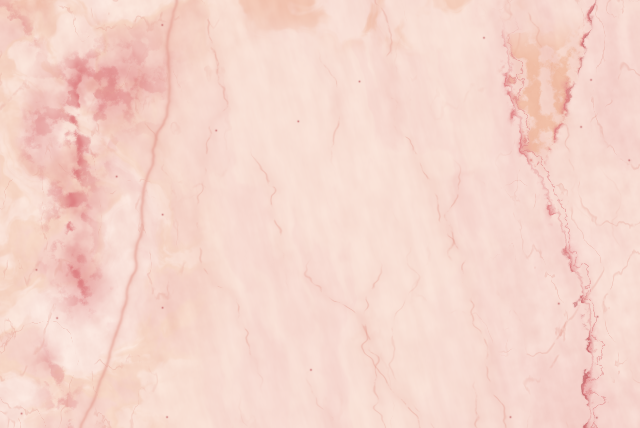
This texture is drawn by a WebGL 1 fragment shader. Its source:

```glsl
precision highp float;
// Pale pink marble with cream clouds, rose stains and wandering veins.

uniform vec2 u_resolution;

const vec3 BLUSH  = vec3(0.972, 0.866, 0.832);
const vec3 CREAM  = vec3(0.978, 0.885, 0.838);
const vec3 PINK   = vec3(0.960, 0.820, 0.795);
const vec3 PEACH  = vec3(0.960, 0.815, 0.740);
const vec3 MILK   = vec3(0.985, 0.905, 0.875);
const vec3 ORANGE = vec3(0.935, 0.715, 0.610);
const vec3 SALMON = vec3(0.900, 0.640, 0.590);
const vec3 ROSE   = vec3(0.865, 0.490, 0.500);
const vec3 WINE   = vec3(0.730, 0.330, 0.350);

const float ASPECT = 1.5;
const int FINE_VEINS = 12;
const float FINE_STRENGTH = 0.36;
const float WEB_STRENGTH = 0.26;
const float STREAK_DEPTH = 0.045;
const float GRAIN_DEPTH = 0.040;
const float SPECK_CELLS = 9.0;
const float SPECK_SHARE = 0.16;

float hash(vec2 p) {
  vec3 q = fract(vec3(p.xyx) * 0.1031);
  q += dot(q, q.yzx + 33.33);
  return fract((q.x + q.y) * q.z);
}

float noise(vec2 p) {
  vec2 i = floor(p), f = fract(p);
  f = f * f * f * (f * (f * 6.0 - 15.0) + 10.0);
  return mix(mix(hash(i), hash(i + vec2(1, 0)), f.x),
             mix(hash(i + vec2(0, 1)), hash(i + vec2(1, 1)), f.x), f.y);
}

float fbm(vec2 p) {
  float sum = 0.0, amp = 0.5;
  for (int i = 0; i < 5; i++) {
    sum += amp * noise(p);
    p = mat2(1.6, 1.2, -1.2, 1.6) * p + 17.3;
    amp *= 0.5;
  }
  return sum;
}

// Sideways drift of a vein at height y
float wander(float y, float seed) {
  return fbm(vec2(y * 5.0, seed)) - 0.48;
}

// Soft line, never thinner than a pixel
float line(float d, float width) {
  float w = max(width, 0.8 / u_resolution.y);
  return exp(-d * d / (w * w));
}

float band(float x, float lo, float hi, float soft) {
  return smoothstep(lo - soft, lo + soft, x) * (1.0 - smoothstep(hi - soft, hi + soft, x));
}

// Thin cracks where warped noise crosses its middle
float web(vec2 p, float width) {
  float n = noise(p + 1.2 * fbm(p * 1.7));
  return 1.0 - smoothstep(0.0, width, abs(n - 0.5));
}

vec3 ground(vec2 p, float left) {
  vec2 warp = vec2(fbm(p * 4.0 + 3.0), fbm(p * 4.0 + 41.0)) - 0.48;
  float cloud = fbm(p * vec2(4.0, 2.4) + warp * 2.0);
  float mottle = fbm(p * 9.0 + warp * 3.0 + 60.0);
  float streak = fbm(vec2((p.x + 0.2 * p.y) * 15.0, p.y * 2.5) + warp * 2.0);
  float right = smoothstep(1.0, 1.35, p.x + 0.35 * warp.x);
  vec3 c = mix(BLUSH, CREAM, smoothstep(0.4, 0.62, cloud) * 0.6);
  c = mix(c, PINK, right * (0.25 + 0.5 * smoothstep(0.38, 0.62, streak)));
  c = mix(c, PINK, (1.0 - left) * 0.4 * smoothstep(0.52, 0.7, streak));
  c = mix(c, PEACH, left * smoothstep(0.34, 0.56, cloud) * 0.8);
  c = mix(c, PINK, left * smoothstep(0.48, 0.64, mottle) * 0.7);
  c = mix(c, MILK, left * smoothstep(0.48, 0.34, mottle) * 0.7);
  float top = smoothstep(0.87, 1.02, p.y + 0.3 * warp.y) * (1.0 - right);
  return mix(c, ORANGE, top * smoothstep(0.46, 0.66, mottle) * 0.6);
}

vec3 stains(vec3 c, vec2 p) {
  float blot = fbm(p * 11.0 + 80.0);
  float grain = fbm(p * 30.0 + 20.0);
  float d = p.x - 0.22 - 0.20 * wander(p.y, 5.0);
  float along = band(p.y, 0.27, 0.84, 0.08);
  float halo = line(d, 0.06) * along + line(length(p - vec2(0.28, 0.81)), 0.10)
             + 0.8 * line(p.x - 0.14 + 0.2 * (p.y - 0.1), 0.04) * (1.0 - smoothstep(0.1, 0.25, p.y))
             + 0.8 * line(p.x + p.y - 0.99, 0.04) * (1.0 - smoothstep(0.05, 0.13, p.x))
             + 0.6 * line(p.x - 0.07 - 0.1 * (p.y - 0.6), 0.03) * band(p.y, 0.55, 0.8, 0.06);
  halo = min(halo, 1.0);
  c = mix(c, ROSE, halo * smoothstep(0.38, 0.70, blot) * 0.45);
  c = mix(c, ROSE, halo * smoothstep(0.48, 0.66, grain) * 0.5);
  return mix(c, ROSE, line(d, 0.010) * along * smoothstep(0.40, 0.58, grain) * 0.8);
}

vec3 fineVeins(vec3 c, vec2 p, float broken) {
  for (int i = 0; i < FINE_VEINS; i++) {
    float k = float(i);
    float x = 0.42 + 0.09 * k + 0.06 * hash(vec2(k, 4.0));
    float slope = 0.08 + 0.25 * hash(vec2(k, 9.0));
    float d = p.x - x - slope * (0.5 - p.y) - 0.20 * wander(p.y, k * 7.0 + 30.0);
    d += 0.010 * (noise(p * 45.0 + k) - 0.5);
    float fade = smoothstep(0.4, 0.8, noise(vec2(p.y * 4.0, k * 3.0 + 11.0)));
    c = mix(c, SALMON, fade * (FINE_STRENGTH * broken * line(d, 0.0024) + 0.10 * line(d, 0.018)));
  }
  return c;
}

vec3 mainVeins(vec3 c, vec2 p, float grain, float broken) {
  float y = p.y, rag = 0.05 * (grain - 0.48);
  float dl = p.x - 0.18 - 0.22 * y - 0.03 * sin(3.14 * y) - 0.08 * wander(y, 2.0);
  c = mix(c, SALMON, 0.4 * line(dl, 0.004) + 0.22 * line(dl, 0.009));

  float trunk = p.x - 1.39 + 0.21 * smoothstep(0.15, 0.9, y) - 0.06 * wander(y, 13.0);
  float branch = p.x - 1.28 - 0.25 * (y - 0.59) - 0.10 * wander(y, 21.0) + rag;
  float reach = 1.0 - smoothstep(0.84, 0.98, y);
  float fork = smoothstep(0.53, 0.66, y);
  float wedge = smoothstep(-0.004, 0.02, trunk + rag) * smoothstep(-0.012, 0.008, -branch);
  c = mix(c, ORANGE, wedge * fork * reach * (0.15 + 0.7 * broken));
  c = mix(c, ROSE, reach * broken * 0.4 * line(trunk - 0.006 + rag, 0.014));
  c = mix(c, ROSE, reach * (0.3 + 0.5 * broken) * line(trunk + rag, 0.003));
  c = mix(c, ROSE, reach * 0.45 * line(trunk - 0.016 + 2.0 * rag, 0.0025));
  c = mix(c, ROSE, fork * broken * (0.5 * line(branch, 0.009) + 0.4 * line(branch, 0.003)));
  float dark = (1.0 - smoothstep(0.2, 0.5, y)) * line(trunk + 1.5 * rag, 0.005)
             + smoothstep(0.7, 0.85, y) * line(branch - 0.005, 0.003);
  return mix(c, WINE, dark * broken * 0.65);
}

float specks(vec2 p) {
  vec2 cell = floor(p * SPECK_CELLS);
  vec2 spot = 0.2 + 0.6 * vec2(hash(cell + 3.0), hash(cell + 57.0));
  float d = length(fract(p * SPECK_CELLS) - spot) / SPECK_CELLS;
  return step(hash(cell + 91.0), SPECK_SHARE) * line(d, 0.0025);
}

void main() {
  vec2 p = gl_FragCoord.xy / u_resolution * vec2(ASPECT, 1.0);
  float left = 1.0 - smoothstep(0.3, 0.62, p.x + 0.3 * (fbm(p * 3.0) - 0.48));
  float sides = max(left, smoothstep(1.05, 1.3, p.x));
  float grain = fbm(p * 32.0), broken = smoothstep(0.38, 0.60, grain);
  vec3 c = stains(ground(p, left), p);
  float cracks = web(p * vec2(5.0, 3.5), 0.02) + sides * web(p * vec2(9.0, 5.0) + 30.0, 0.03);
  c = mix(c, SALMON, cracks * broken * WEB_STRENGTH * (0.3 + sides));
  c = mainVeins(fineVeins(c, p, broken), p, grain, broken);
  c = mix(c, WINE, specks(p) * 0.6);
  float streak = fbm(vec2((p.x + 0.25 * p.y) * 45.0, p.y * 12.0)) - 0.48;
  float tone = STREAK_DEPTH * streak + GRAIN_DEPTH * (0.5 + sides) * (grain - 0.48);
  c += tone * vec3(0.4, 1.0, 1.0);
  gl_FragColor = vec4(c, 1.0);
}
```
